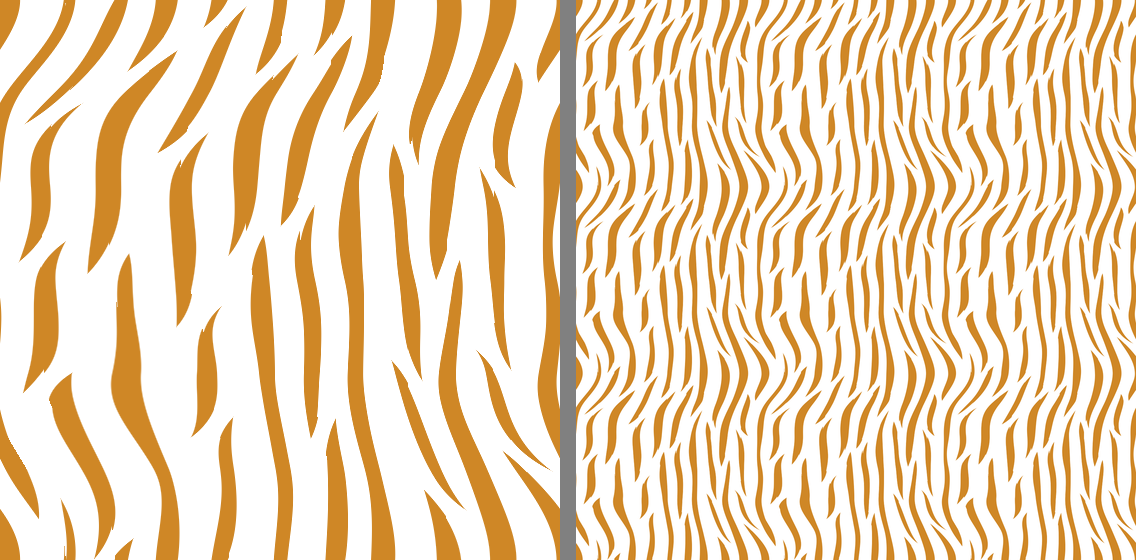
Left: one tile. Right: repeated 3 by 3.
A Shadertoy shader for this pattern:

```glsl
// Seamless animal-hide pattern: wavy, tapering ochre stripes on white.

#define OCHRE      vec3(0.81, 0.53, 0.15)
#define WHITE      vec3(1.0)
#define COLUMNS    10.0    // stripe columns across the tile (even)
#define HALF_WIDTH 0.0185  // mean half thickness of a stripe
#define TAPER      0.048   // length over which a tip narrows
#define OVERLAP    0.018   // how far tips slide past each other
#define SLANT      0.024   // sideways drift of the tips
#define BEND       0.09    // broad bends shared by all stripes
#define RIPPLE     0.024   // finer shared bends
#define EDGE_WAVE  0.45    // uneven thickness, relative to width

float hash(vec2 p) {
    vec3 q = fract(p.xyx * vec3(0.1031, 0.1030, 0.0973));
    q += dot(q, q.yzx + 33.33);
    return fract((q.x + q.y) * q.z);
}

// Smooth value noise from -1 to 1 that wraps after "period" cells.
float wrapNoise(vec2 p, vec2 period, float seed) {
    vec2 cell = floor(p), f = p - cell;
    f = f * f * (3.0 - 2.0 * f);
    vec2 a = mod(cell, period) + seed;
    vec2 b = mod(cell + 1.0, period) + seed;
    float low = mix(hash(a), hash(vec2(b.x, a.y)), f.x);
    float high = mix(hash(vec2(a.x, b.y)), hash(b), f.x);
    return 2.0 * mix(low, high, f.y) - 1.0;
}

// Noise along one column, wrapping in y.
float columnNoise(float y, float cells, float column, float seed) {
    return wrapNoise(vec2(column, y * cells), vec2(COLUMNS, cells), seed);
}

// Position of the joint between stripes k-1 and k of a column.
float joint(float k, float count, float column) {
    float jitter = hash(vec2(mod(k, count) + 71.0, column + 13.0)) - 0.5;
    return (k + 0.5 * jitter) / count;
}

// Signed horizontal distance to the stripes of one column.
float columnDistance(float dx, float y, float column) {
    // Long stripes alternate with columns of shorter ones.
    float pick = hash(vec2(column + 5.0, 41.0));
    float count = mod(column, 2.0) < 0.5 ? 1.0 + floor(pick * 2.0)
                                         : 2.0 + floor(pick * 3.0);
    float lean = SLANT * (hash(vec2(column, 57.0)) < 0.5 ? -1.0 : 1.0);

    // The two edges vary independently.
    float side = dx < 0.0 ? 101.0 : 151.0;
    float wave = 1.0 + EDGE_WAVE * columnNoise(y, 7.0, column, side);
    dx -= 0.007 * columnNoise(y, 5.0, column, 201.0);

    y += hash(vec2(column, 23.0));
    float nearest = 1.0;
    float current = floor(y * count);
    for (float i = -1.0; i <= 1.0; i++) {
        float k = current + i;
        float start = joint(k, count, column);
        float end = joint(k + 1.0, count, column);
        float t = (2.0 * y - start - end) / (end - start);
        vec2 toTips = vec2(y - start, end - y) + OVERLAP;
        vec2 taper = 1.0 - exp(-toTips / TAPER);
        float size = mix(0.85, 1.15, hash(vec2(mod(k, count), column + 31.0)));
        float halfWidth = HALF_WIDTH * size * wave * taper.x * taper.y;
        nearest = min(nearest, abs(dx - lean * t * t * t) - halfWidth);
    }
    return nearest;
}

void mainImage(out vec4 fragColor, in vec2 fragCoord) {
    vec2 uv = fragCoord / iResolution.xy;

    // Shared bends keep neighbouring stripes roughly parallel.
    float x = uv.x;
    x += BEND * wrapNoise(uv * vec2(2.0, 3.0), vec2(2.0, 3.0), 11.0);
    x += RIPPLE * wrapNoise(uv * vec2(3.0, 6.0), vec2(3.0, 6.0), 37.0);

    // Nearest stripe among this column and its neighbours.
    float base = floor(x * COLUMNS);
    float dist = 1.0;
    for (float i = -1.0; i <= 1.0; i++) {
        float column = mod(base + i, COLUMNS);
        float shift = 0.16 * (hash(vec2(column, 83.0)) - 0.5);
        float center = (base + i + 0.5 + shift) / COLUMNS;
        dist = min(dist, columnDistance(x - center, uv.y, column));
    }

    // Crisp edge, about one pixel wide.
    float pixel = 1.0 / iResolution.x;
    float ink = clamp(0.5 - dist / pixel, 0.0, 1.0);
    fragColor = vec4(mix(WHITE, OCHRE, ink), 1.0);
}
```
